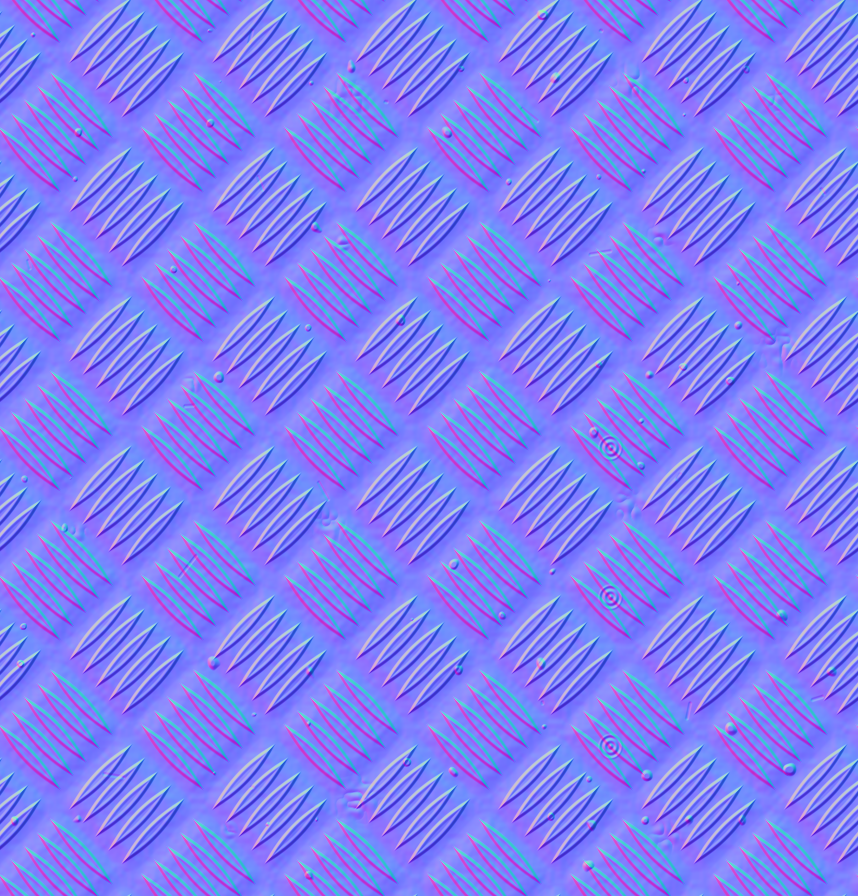
Reproduce this texture map procedurally as a Shadertoy shader.

```glsl
// Normal map of a worn tread plate: 6 x 6 cells, each holding two groups of five
// lens-shaped bars set at right angles. A height field is built from the rimmed
// bars, faint mounds, grain and damage; its slope is then encoded as a normal.

const float CELLS = 6.0;

vec3 hash3(vec2 p) {
    vec3 q = fract(p.xyx * vec3(0.1031, 0.1030, 0.0973));
    q += dot(q, q.yxz + 33.33);
    return fract((q.xxy + q.yzz) * q.zyx);
}

// Value noise with f lattice steps per cell, wrapping at the canvas edge
float noise(vec2 p, float f) {
    p *= f;
    vec2 i = floor(p), t = fract(p);
    t = t * t * (3.0 - 2.0 * t);
    float n = CELLS * f;
    float a = hash3(mod(i, n)).x;
    float b = hash3(mod(i + vec2(1, 0), n)).x;
    float c = hash3(mod(i + vec2(0, 1), n)).x;
    float d = hash3(mod(i + vec2(1, 1), n)).x;
    return mix(mix(a, b, t.x), mix(c, d, t.x), t.y);
}

// Five parallel lenses with thin rims on a faint mound; u runs along the bars
float barGroup(vec2 uv) {
    vec2 box = abs(uv) - vec2(0.22, 0.24);
    float moundDist = length(max(box, 0.0)) + min(max(box.x, box.y), 0.0) - 0.05;
    float mound = 0.018 * smoothstep(0.08, -0.08, moundDist);

    float v = uv.y - 0.129 * clamp(round(uv.y / 0.129), -2.0, 2.0);
    float taper = uv.x / 0.288;
    float lens = abs(v) - 0.041 * (1.0 - taper * taper);
    float wall = 0.021 * smoothstep(0.009, -0.014, lens);
    float hollow = 0.006 * smoothstep(-0.014, -0.034, lens);
    return mound + wall - hollow;
}

float tread(vec2 p) {
    float h = 0.0;
    for (int k = 0; k < 2; k++) {
        vec2 q = fract(p - vec2(0.386, 0.115) - 0.5 * float(k) + 0.5) - 0.5;
        vec2 uv = vec2(q.x + q.y, q.x - q.y) * 0.7071;
        h += barGroup(k == 0 ? uv.yx : uv);
    }
    return h;
}

// Small ragged lumps of grit
float grit(vec2 p) {
    vec2 g = p * 3.0, id = mod(floor(g), CELLS * 3.0);
    vec3 r = hash3(id + 17.0);
    float size = mix(0.05, 0.13, r.z * r.z);
    float d = length(fract(g) - mix(vec2(0.3), vec2(0.7), r.xy));
    d += 0.1 * (noise(p, 20.0) - 0.5);
    return step(0.78, hash3(id + 71.0).x) * 0.18 * size * smoothstep(size, 0.3 * size, d);
}

// Short faint scratches at random angles
float scratch(vec2 p) {
    vec2 g = p * 2.0, id = mod(floor(g), CELLS * 2.0);
    vec3 r = hash3(id + 41.0);
    vec2 q = fract(g) - mix(vec2(0.35), vec2(0.65), r.xy);
    vec2 dir = vec2(cos(6.283 * r.z), sin(6.283 * r.z));
    float halfLength = 0.18 * hash3(id + 5.0).y;
    float d = length(q - dir * clamp(dot(q, dir), -halfLength, halfLength));
    return -step(0.85, hash3(id + 93.0).x) * 0.004 * smoothstep(0.03, 0.005, d);
}

// Occasional rough, crumpled patches
float roughPatch(vec2 p) {
    vec2 id = mod(floor(p), CELLS);
    vec3 r = hash3(id + 29.0);
    float d = length(fract(p) - mix(vec2(0.3), vec2(0.7), r.xy));
    float mask = step(0.74, hash3(id + 53.0).y) * smoothstep(0.06 + 0.18 * r.z, 0.02, d);
    return mask * 0.026 * abs(noise(p, 18.0) - 0.5);
}

// Three stamped marks of concentric rings in one column
float rings(vec2 p) {
    float d = length(vec2(p.x - 4.27, p.y - clamp(round(p.y), 1.0, 3.0)));
    return 0.005 * cos(d * 157.0) * smoothstep(0.092, 0.07, d);
}

float height(vec2 p) {
    float grain = 0.0028 * noise(p, 26.0) + 0.002 * noise(p, 11.0);
    return tread(p) + grain + grit(p) + scratch(p) + roughPatch(p) + rings(p);
}

void mainImage(out vec4 fragColor, in vec2 fragCoord) {
    vec2 p = fragCoord / iResolution.xy * CELLS;

    // Central differences, widened on small canvases to smooth the edges
    float e = max(0.006, 3.0 / iResolution.y);
    vec2 slope = vec2(height(p + vec2(e, 0)) - height(p - vec2(e, 0)),
                      height(p + vec2(0, e)) - height(p - vec2(0, e))) / (2.0 * e);

    vec3 normal = normalize(vec3(slope.x, -slope.y, 1.0));
    fragColor = vec4(0.5 + 0.5 * normal, 1.0);
}
```
